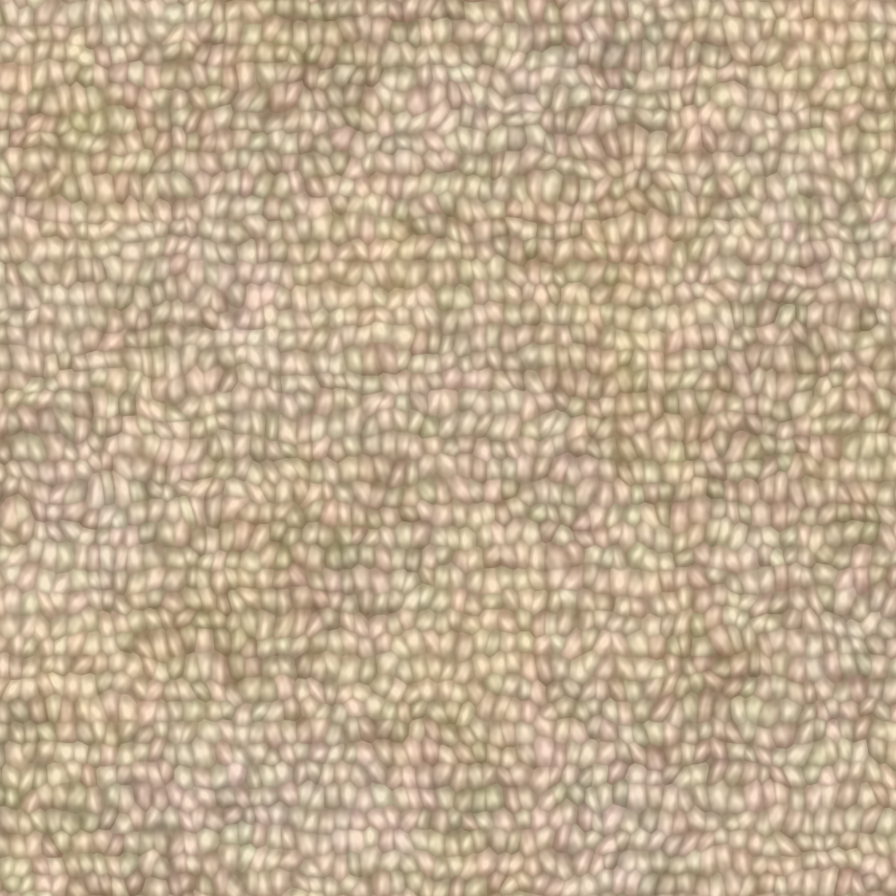
This texture is drawn by a Shadertoy shader. Its source:

```glsl
const vec2 TUFTS = vec2(56.0, 41.0);              // loops across, rows up
const vec3 SHADOW_WOOL = vec3(0.595, 0.515, 0.412);
const vec3 LIGHT_WOOL = vec3(0.925, 0.845, 0.735);
const vec3 PINK_SHIFT = vec3(0.5, -0.5, 0.1);
const vec3 YELLOW_SHIFT = vec3(0.25, 0.1, -0.9);

vec2 hash2(vec2 p) {
    vec3 q = fract(p.xyx * vec3(0.1031, 0.1030, 0.0973));
    q += dot(q, q.yzx + 33.33);
    return fract((q.xx + q.yz) * q.zy);
}

float cornerSlope(vec2 cell, vec2 offset) {
    float angle = 6.2832 * hash2(cell + 71.0).x;
    return dot(vec2(cos(angle), sin(angle)), offset);
}

float gradientNoise(vec2 p) {
    vec2 i = floor(p), f = p - i;
    vec2 u = f * f * f * (f * (f * 6.0 - 15.0) + 10.0);
    vec2 e = vec2(1.0, 0.0);
    float low = mix(cornerSlope(i, f), cornerSlope(i + e, f - e), u.x);
    float high = mix(cornerSlope(i + e.yx, f - e.yx), cornerSlope(i + 1.0, f - 1.0), u.x);
    return mix(low, high, u.y);
}

vec2 rotate(vec2 p, float angle) {
    float c = cos(angle), s = sin(angle);
    return vec2(c * p.x + s * p.y, c * p.y - s * p.x);
}

// Bend the rows so that the weave is not a perfect grid.
vec2 warpWeave(vec2 uv, float amount) {
    vec2 bend = vec2(gradientNoise(uv * 17.0), gradientNoise(uv * vec2(13.0, 19.0) + 40.0));
    return uv * TUFTS + amount * bend;
}

// Returns the blended relief, brightness and hue offsets of nearby loops.
vec3 woolLoops(vec2 p, float jitter) {
    vec3 sum = vec3(0.0);
    float total = 0.0;
    float row = floor(p.y);
    for (int j = -1; j <= 1; j++) {
        float y = row + float(j);
        float x = p.x + 7.0 * hash2(vec2(y, 5.0)).x;
        for (int i = -1; i <= 1; i++) {
            vec2 id = vec2(floor(x) + float(i), y);
            vec2 place = hash2(id), look = hash2(id + 137.0), form = hash2(id + 311.0);
            vec2 local = vec2(x, p.y) - id - 0.5 - jitter * (place - 0.5);
            local.y *= TUFTS.x / TUFTS.y;
            vec2 axes = vec2(0.44, 0.60) + 0.14 * (form - 0.5);
            vec2 q = rotate(local, 1.5 * (look.x - 0.5)) / axes;
            float d2 = dot(q, q);
            float weight = exp(-5.0 * d2);
            float strand = 0.09 * cos(5.5 * q.x + 6.0 * form.x) * exp(-d2);
            float relief = exp(-d2) + 0.10 * local.y + strand;
            sum += weight * vec3(relief, look.y - 0.5, form.y - 0.5);
            total += weight;
        }
    }
    return sum / max(total, 1e-6);
}

void mainImage(out vec4 fragColor, in vec2 fragCoord) {
    vec2 uv = fragCoord / iResolution.y;

    // Weave
    float disorder = 0.5 + 0.4 * gradientNoise(uv * 3.0 + 9.0);
    vec3 wool = woolLoops(warpWeave(uv, disorder), 0.45);

    // Broad patches, row streaks and fine fibres
    float patches = gradientNoise(uv * vec2(4.0, 5.0) + 20.0);
    float streaks = gradientNoise(uv * vec2(9.0, 24.0) + 60.0);
    float fibres = gradientNoise(uv * vec2(125.0, 95.0));
    float warmth = gradientNoise(uv * 5.0 + 80.0) + 0.6 * gradientNoise(uv * 28.0 + 30.0);
    float blush = gradientNoise(uv * vec2(16.0, 22.0) + 50.0);

    float tone = 0.03 + 1.02 * wool.x + 0.38 * wool.y;
    tone += 0.22 * patches + 0.20 * streaks + 0.26 * fibres;

    vec3 color = mix(SHADOW_WOOL, LIGHT_WOOL, clamp(tone, -0.3, 1.15));
    color += PINK_SHIFT * (0.05 * wool.z + 0.04 * blush);
    color += YELLOW_SHIFT * 0.05 * warmth;
    fragColor = vec4(clamp(color, 0.0, 1.0), 1.0);
}
```
